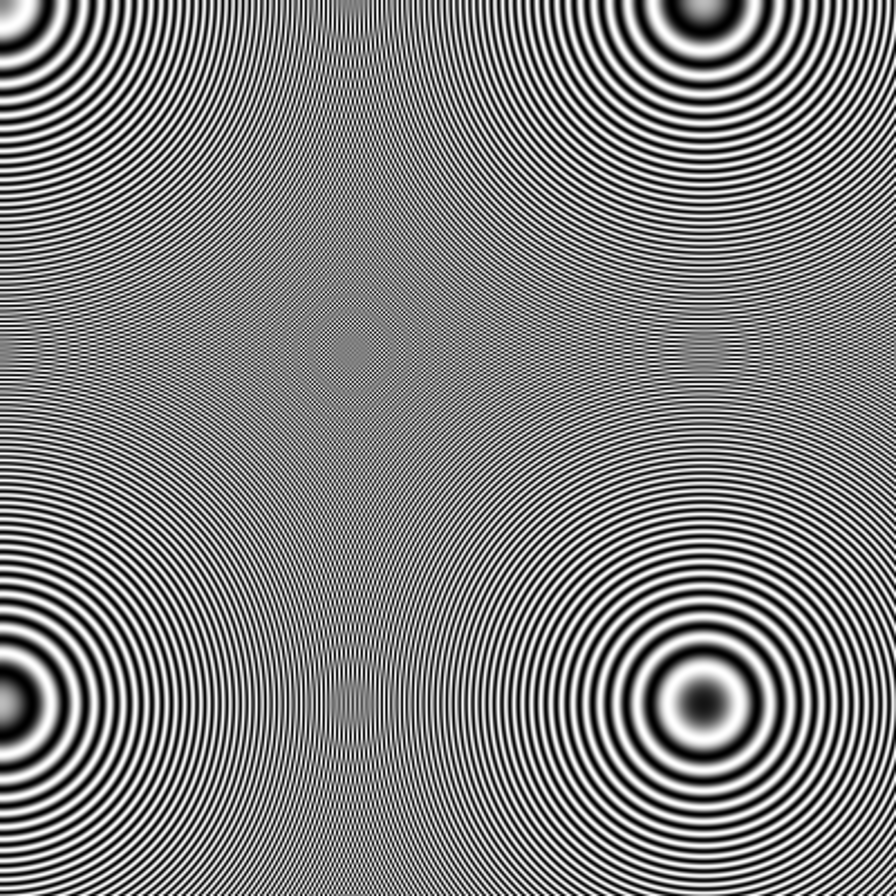
A WebGL 2 fragment shader for this pattern:

```glsl
#version 300 es
precision highp float;

uniform vec2 u_resolution;
out vec4 fragColor;

// Zone plate value at the centre of one grid cell, a gray from 0 to 1
float zonePlate(vec2 cell) {
    vec2 p = cell + 0.5;
    return 0.5 + 0.5 * sin(dot(p, p) / 100.0);
}

// Catmull-Rom weight for a tap at distance d, on both axes
vec2 cubicWeight(vec2 d) {
    d = abs(d);
    vec2 inner = (1.5 * d - 2.5) * d * d + 1.0;
    vec2 outer = ((-0.5 * d + 2.5) * d - 4.0) * d + 2.0;
    return mix(inner, outer, step(1.0, d)) * step(d, vec2(2.0));
}

void main() {
    vec2 uv = gl_FragCoord.xy / u_resolution;

    // A fixed grid of 400 cells from the top left folds the fine rings into copies
    vec2 grid = vec2(uv.x, 1.0 - uv.y) * 400.0 - 0.5;
    vec2 base = floor(grid);
    vec2 f = grid - base;

    // Smooth reconstruction between the cells
    float tone = 0.0;
    for (int j = -1; j <= 2; j++) {
        for (int i = -1; i <= 2; i++) {
            vec2 tap = vec2(i, j);
            vec2 w = cubicWeight(f - tap);
            tone += w.x * w.y * zonePlate(clamp(base + tap, 0.0, 399.0));
        }
    }

    fragColor = vec4(vec3(clamp(tone, 0.0, 1.0)), 1.0);
}
```
